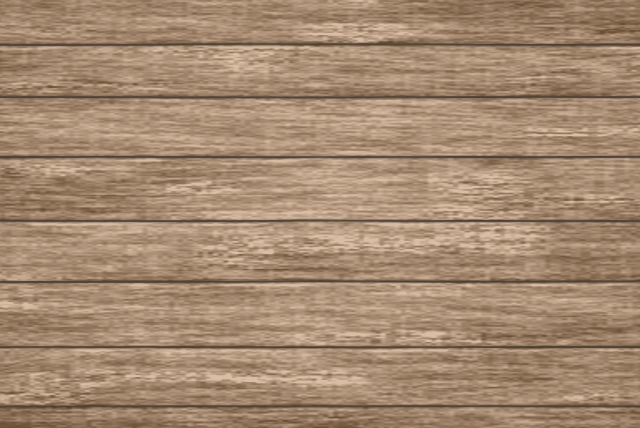
This texture is drawn by a Shadertoy shader. Its source:

```glsl
const vec3 GRAIN_DARK = vec3(0.54, 0.43, 0.33);
const vec3 GRAIN_LIGHT = vec3(0.79, 0.68, 0.58);
const vec3 GAP_COLOR = vec3(0.31, 0.25, 0.19);

// Heights of the gaps between planks, as fractions of the canvas height
const int GAP_COUNT = 7;
const float GAPS[GAP_COUNT] = float[](0.051, 0.189, 0.342, 0.484, 0.633, 0.773, 0.896);
const float GAP_HALF_WIDTH = 0.0021;
const float SHADOW_WIDTH = 0.0045;
const float EDGE_WOBBLE = 0.0016;

const float BASE_TONE = 0.58;
const float PLANK_VARIATION = 0.10;
const float PATCH_AMOUNT = 0.42;
const float STREAK_AMOUNT = 0.62;
const float FIBRE_AMOUNT = 0.70;
const float FLECK_AMOUNT = 0.62;
const float VEIN_AMOUNT = 0.30;
const float WEAR_AMOUNT = 0.40;
const float GRAIN_BEND = 0.035;
const float VIGNETTE = 0.22;

float hash(vec2 p) {
    return fract(sin(dot(p, vec2(127.1, 311.7))) * 43758.5453);
}

// Value noise centred on zero
float noise(vec2 p) {
    vec2 cell = floor(p);
    vec2 f = fract(p);
    f = f * f * (3.0 - 2.0 * f);
    float low = mix(hash(cell), hash(cell + vec2(1.0, 0.0)), f.x);
    float high = mix(hash(cell + vec2(0.0, 1.0)), hash(cell + vec2(1.0, 1.0)), f.x);
    return mix(low, high, f.y) - 0.5;
}

float woodTone(vec2 p, float plank) {
    vec2 seed = vec2(17.3, 29.7) * (plank + 1.0);

    // Gentle bending of the grain, different on each plank
    vec2 q = p;
    q.y += GRAIN_BEND * noise(p * vec2(1.6, 5.0) + seed);
    q.y += 0.006 * noise(p * vec2(7.0, 18.0) + seed);

    float patches = noise(p * vec2(2.2, 13.0) + seed);
    float streaks = 0.6 * noise(q * vec2(2.6, 62.0) + seed)
                  + 0.6 * noise(q * vec2(6.0, 115.0) + seed);
    float fibres = noise(q * vec2(16.0, 190.0) + seed);
    float flecks = noise(p * vec2(85.0, 260.0) + seed);

    // Thin dark veins and pale rubbed areas
    float veinLine = 1.0 - smoothstep(0.0, 0.09, abs(noise(q * vec2(1.8, 48.0) + seed + 5.0)));
    float veins = veinLine * smoothstep(-0.1, 0.3, noise(p * vec2(3.0, 16.0) + seed + 9.0));
    float wear = smoothstep(0.12, 0.42, noise(q * vec2(3.2, 24.0) + seed + 13.0));

    return BASE_TONE
         + PLANK_VARIATION * (hash(seed) - 0.5)
         + PATCH_AMOUNT * patches
         + STREAK_AMOUNT * streaks
         + FIBRE_AMOUNT * fibres
         + FLECK_AMOUNT * flecks * (1.0 + wear)
         - VEIN_AMOUNT * veins
         + WEAR_AMOUNT * wear * (0.6 + fibres);
}

void mainImage(out vec4 fragColor, in vec2 fragCoord) {
    vec2 uv = fragCoord / iResolution.xy;
    vec2 p = fragCoord / iResolution.y;
    float pixel = 1.0 / iResolution.y;

    // Find the plank and the signed distance to the nearest gap
    float plank = 0.0;
    float gapOffset = 1.0;
    for (int i = 0; i < GAP_COUNT; i++) {
        float wobble = EDGE_WOBBLE * noise(vec2(p.x * 4.0, float(i) * 7.0));
        float offset = p.y - GAPS[i] - wobble;
        plank += step(0.0, offset);
        if (abs(offset) < abs(gapOffset)) gapOffset = offset;
    }
    float gapDistance = abs(gapOffset);

    float tone = woodTone(p, plank);

    // Broken highlight on the upper edge of the plank below each gap
    float rim = exp(-pow((gapOffset + 0.008) / 0.003, 2.0));
    tone += 0.55 * rim * smoothstep(-0.1, 0.3, noise(vec2(p.x * 9.0, plank * 11.0)));

    // Darker towards the canvas borders
    vec2 fromCentre = 2.0 * uv - 1.0;
    tone -= VIGNETTE * dot(fromCentre * fromCentre, fromCentre * fromCentre);

    vec3 color = mix(GRAIN_DARK, GRAIN_LIGHT, clamp(tone, -0.45, 1.25));

    // Soft shadow, then the gap itself
    float shadow = exp(-pow(gapDistance / SHADOW_WIDTH, 2.0));
    color *= 1.0 - 0.32 * shadow;
    float gap = 1.0 - smoothstep(GAP_HALF_WIDTH - 0.5 * pixel, GAP_HALF_WIDTH + 0.5 * pixel, gapDistance);
    float depth = 0.85 + 0.3 * noise(vec2(p.x * 12.0, plank * 5.0));
    color = mix(color, GAP_COLOR, gap * depth);

    fragColor = vec4(color, 1.0);
}
```
